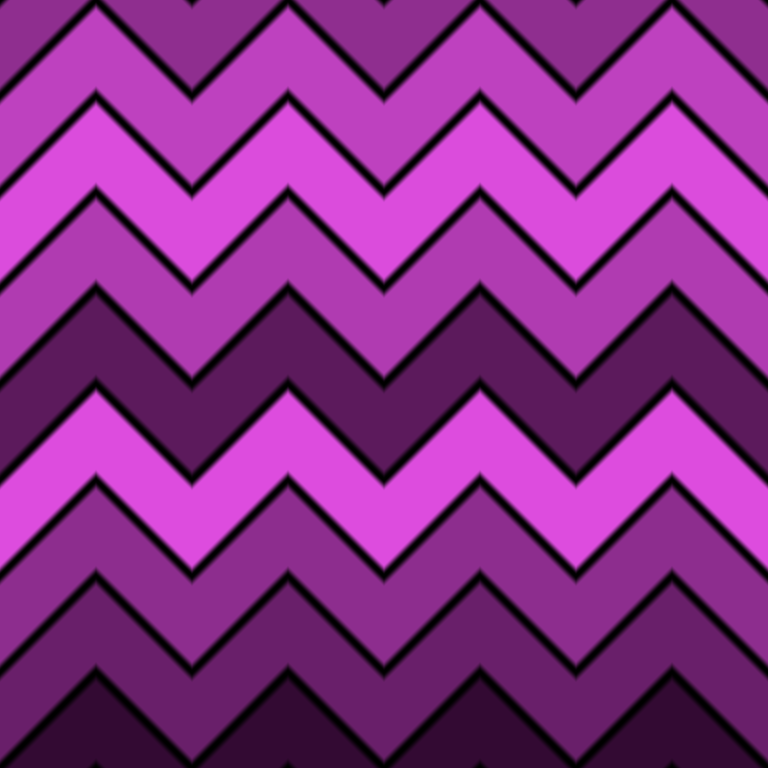
Give the GLSL for this pattern, as a Shadertoy shader.

```glsl
// Stacked purple chevron bands, each in its own shade, parted by soft black zigzag lines.

// Zigzag of period 2: valleys (0) at even x, peaks (1) at odd x
float zigzag(float x) {
    return 1.0 - abs(mod(x, 2.0) - 1.0);
}

// Brightness of each band, bottom to top
const float bandShade[9] = float[9](0.0, 0.32, 0.53, 1.0, 0.24, 0.74, 0.99, 0.82, 0.54);

void mainImage(out vec4 fragColor, in vec2 fragCoord) {
    // Eight half-waves across, eight band heights down
    vec2 p = 8.0 * fragCoord / iResolution.xy;
    float height = p.y - zigzag(p.x);

    // Band colour
    int band = clamp(int(floor(height)) + 1, 0, 8);
    vec3 color = mix(vec3(0.20, 0.04, 0.20), vec3(0.865, 0.30, 0.87), bandShade[band]);

    // Soft black line along every band boundary
    float lineDistance = abs(height - round(height));
    color *= smoothstep(0.01, 0.12, lineDistance);

    fragColor = vec4(color, 1.0);
}
```
